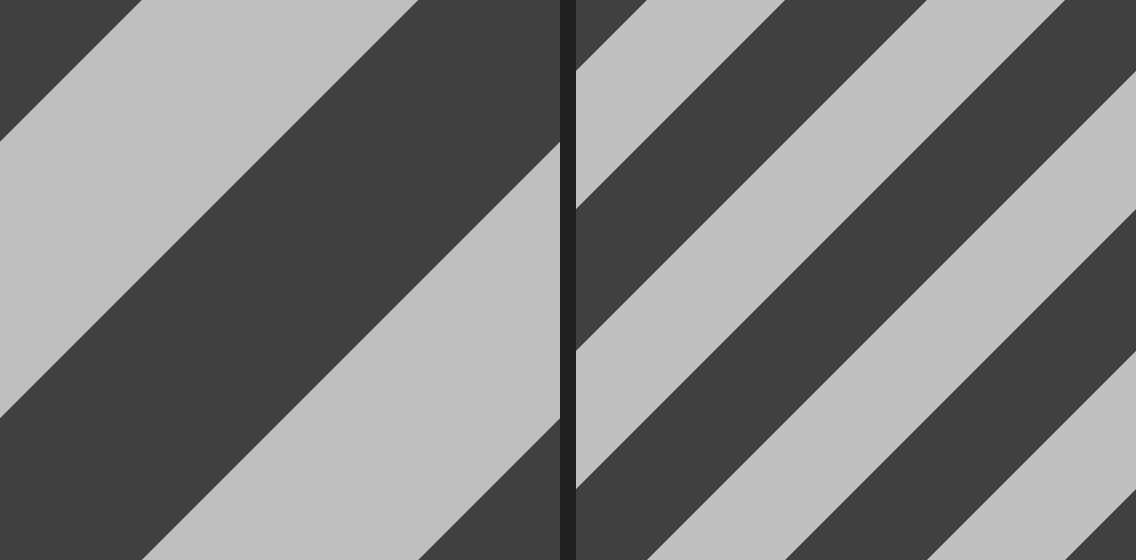
Left, the tile; right, the same tile 2 across and 2 down.
This pattern is drawn by a Shadertoy shader. Its source:

```glsl
// Broad diagonal stripes in two flat greys, rising to the right, tiling seamlessly.

const vec3  DARK_GREY   = vec3(0.25);
const vec3  LIGHT_GREY  = vec3(0.75);
const vec2  REPEATS     = vec2(1.0, -1.0); // whole stripe periods across and up
const float LIGHT_SHARE = 0.494;           // light part of one period
const float LIGHT_MID   = 0.5;             // centre of the light band in its period

// Signed distance to the light band, in periods; negative inside.
float bandDistance(float phase) {
    float fromMid = abs(fract(phase - LIGHT_MID + 0.5) - 0.5);
    return fromMid - 0.5 * LIGHT_SHARE;
}

void mainImage(out vec4 fragColor, in vec2 fragCoord) {
    vec2 uv = fragCoord / iResolution.xy;
    float phase = dot(uv, REPEATS);

    // One pixel's step in phase, measured across the stripe
    float pixel = length(REPEATS / iResolution.xy);
    float light = clamp(0.5 - bandDistance(phase) / pixel, 0.0, 1.0);

    fragColor = vec4(mix(DARK_GREY, LIGHT_GREY, light), 1.0);
}
```
